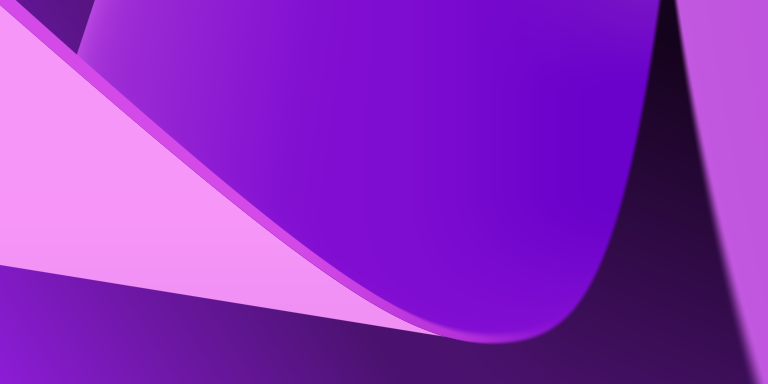
A Shadertoy shader for this background:

```glsl
// Draws a folded violet ribbon with a pink underside over a dark plum backdrop.

// Palette
const vec3 VIOLET = vec3(0.55, 0.11, 0.84);
const vec3 PLUM = vec3(0.29, 0.07, 0.43);
const vec3 NIGHT = vec3(0.08, 0.01, 0.11);
const vec3 PURPLE = vec3(0.50, 0.05, 0.82);
const vec3 INDIGO = vec3(0.40, 0.00, 0.79);
const vec3 ORCHID = vec3(0.61, 0.17, 0.83);
const vec3 PINK = vec3(0.97, 0.59, 0.975);
const vec3 PINK_SHADE = vec3(0.94, 0.56, 0.955);
const vec3 RIM = vec3(0.83, 0.29, 0.91);
const vec3 LILAC = vec3(0.75, 0.33, 0.87);

// Layout, in units of the canvas height
const vec2 FOLD = vec2(1.276, 0.107);     // lowest point of the ribbon
const float FOLD_ROUND = 0.3255;          // roundness of its left arm
const float ARM_SLOPE = 0.91;
const vec2 RIGHT_ARM = vec2(0.975, 18.28); // square and quartic terms
const vec2 RIM_WIDTH = vec2(0.021, 0.022); // base width and growth to the left
const vec2 UNDERSIDE = vec2(0.310, -0.1614); // height and slope of lower edge

// Antialiased step across a signed distance, with optional blur
float edge(float dist, float blur) {
    float w = max(blur, 0.75 / iResolution.y);
    return smoothstep(-w, w, dist);
}

// Height of the ribbon's outer contour
float contour(float x) {
    float dx = x - FOLD.x;
    float q = dx * dx;
    float left = length(vec2(FOLD_ROUND, ARM_SLOPE * dx)) - FOLD_ROUND;
    float right = RIGHT_ARM.x * q + RIGHT_ARM.y * q * q;
    return FOLD.y + (dx < 0.0 ? left : right);
}

vec3 backdrop(vec2 p) {
    vec3 col = mix(VIOLET, PLUM, clamp(0.95 * p.x + 0.6 * p.y, 0.0, 1.0));
    float shade = 0.9 * p.y + 0.35 * (p.x - 1.2);
    return mix(col, NIGHT, clamp(shade, 0.0, 1.0) * smoothstep(1.1, 1.5, p.x));
}

vec3 ribbonFace(vec2 p, float inside, float sideDist) {
    vec3 col = mix(ORCHID, PURPLE, smoothstep(0.2, 1.0, p.x + 0.15 * (1.0 - p.y)));
    float cool = smoothstep(0.95, 1.6, p.x) * smoothstep(0.1, 0.5, p.y);
    col = mix(col, INDIGO, 0.85 * cool);
    // Light along the side, the upper right and the fold
    col += vec3(0.12, 0.11, 0.05) * exp(-max(sideDist, 0.0) / 0.045);
    float corner = smoothstep(0.75, 1.05, p.y) * smoothstep(1.2, 1.7, p.x);
    col += vec3(0.06, 0.07, -0.02) * corner;
    float foldGlow = exp(-max(inside, 0.0) / 0.02) * smoothstep(1.6, 1.3, p.x);
    return col + vec3(0.06, 0.03, 0.02) * foldGlow;
}

void mainImage(out vec4 fragColor, in vec2 fragCoord) {
    vec2 p = fragCoord / iResolution.y;
    float drop = 1.0 - p.y;
    vec3 col = backdrop(p);

    // Signed distance to the ribbon contour, positive inside
    float h = 0.002;
    float slope = (contour(p.x + h) - contour(p.x - h)) / (2.0 * h);
    float stretch = length(vec2(1.0, slope));
    float rise = p.y - contour(p.x);
    float inside = rise / stretch;

    // Pink underside, tapering into the fold
    float under = (p.y - UNDERSIDE.x - UNDERSIDE.y * p.x) / length(vec2(1.0, UNDERSIDE.y));
    float taper = smoothstep(1.20, 1.12, p.x);
    float pinkMask = edge(under, 0.0) * edge(-inside, 0.0) * taper;
    col = mix(col, mix(PINK_SHADE, PINK, smoothstep(0.1, 0.5, p.y)), pinkMask);

    // Violet face, with a gap at its slanted left side
    float sideDist = (p.x - 0.247 + 0.33 * drop) / length(vec2(1.0, 0.33));
    float blur = 0.008 * smoothstep(1.1, 1.35, p.x);
    float faceMask = edge(inside, blur);
    vec3 face = ribbonFace(p, inside, sideDist);
    col = mix(col, face, faceMask * edge(sideDist, 0.0));

    // Bright rim following the left arm around the fold
    float width = RIM_WIDTH.x + RIM_WIDTH.y * max(FOLD.x - p.x, 0.0);
    float rimBlur = 0.012 * smoothstep(0.9, 1.3, p.x);
    float rim = faceMask * edge((width - rise) / stretch, rimBlur);
    rim *= 1.0 - smoothstep(1.15, 1.48, p.x);
    col = mix(col, mix(RIM, vec3(0.72, 0.20, 0.85), smoothstep(0.7, 1.2, p.x)), rim);

    // Lilac panel on the right, softer towards its foot
    float panelX = 1.760 + 0.14 * drop + 0.073 * drop * drop;
    float panelDist = (p.x - panelX) / length(vec2(1.0, 0.14 + 0.146 * drop));
    vec3 panel = LILAC + vec3(0.02, 0.02, 0.01) * exp(-max(panelDist, 0.0) / 0.06);
    col = mix(col, panel, edge(panelDist, mix(0.008, 0.026, drop)));

    fragColor = vec4(clamp(col, 0.0, 1.0), 1.0);
}
```
